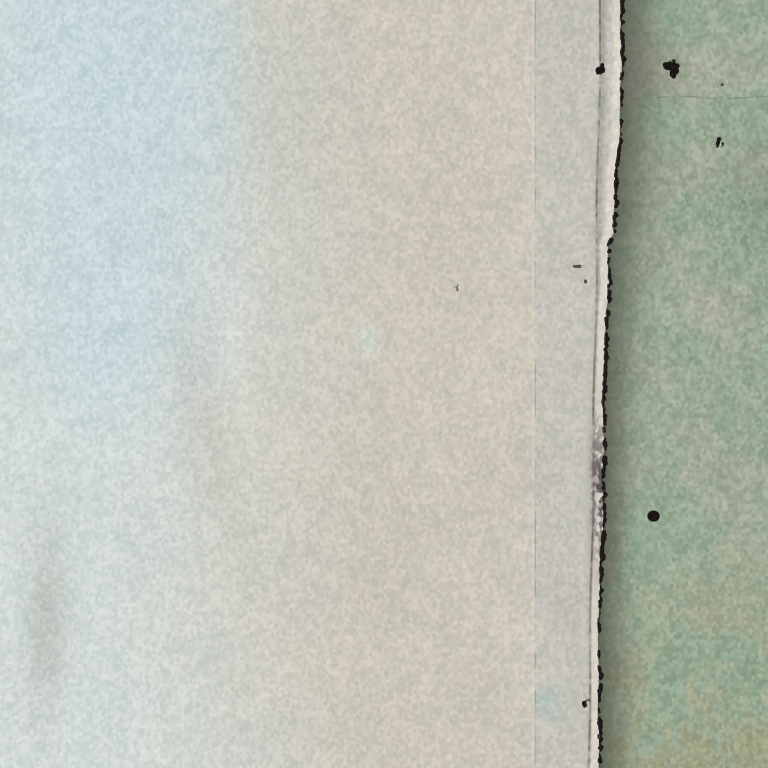
This texture is drawn by a WebGL 1 fragment shader. Its source:

```glsl
precision highp float;
// Aged pale paper with a taped strip and worn edge, lying on a mottled green board.
uniform vec2 u_resolution;

const vec3 PAPER_WARM = vec3(0.797, 0.775, 0.725);
const vec3 PAPER_COOL = vec3(0.822, 0.855, 0.842);
const vec3 PAPER_BLUE = vec3(0.760, 0.838, 0.872);
const vec3 TAPE_TINT = vec3(0.750, 0.752, 0.722);
const vec3 LIP_CREAM = vec3(0.865, 0.845, 0.795);
const vec3 BOARD_GREEN = vec3(0.580, 0.660, 0.568);
const vec3 BOARD_PALE = vec3(0.650, 0.670, 0.600);
const vec3 BOARD_OCHRE = vec3(0.610, 0.620, 0.490);
const vec3 SHADOW = vec3(0.300, 0.310, 0.265);
const vec3 INK = vec3(0.085, 0.065, 0.065);
const float TAPE_X = 0.697;
const float GRAIN = 0.090;

float hash(vec2 p) {
  vec3 q = fract(vec3(p.xyx) * 0.1031);
  q += dot(q, q.yzx + 33.33);
  return fract((q.x + q.y) * q.z);
}

// Smooth cellular noise: random cell values blended by distance to their points.
float cells(vec2 p) {
  vec2 base = floor(p);
  float sum = 0.0;
  float total = 0.0;
  for (int j = -1; j <= 1; j++) {
    for (int i = -1; i <= 1; i++) {
      vec2 id = base + vec2(float(i), float(j));
      vec2 d = id + vec2(hash(id + 17.0), hash(id + 53.0)) - p;
      float w = exp(-5.0 * dot(d, d));
      sum += w * hash(id + 91.0);
      total += w;
    }
  }
  return sum / total;
}

float glow(vec2 p, vec2 center, vec2 radius) {
  vec2 d = (p - center) / radius;
  return exp(-dot(d, d));
}

float line(float d, float halfWidth, float aa) {
  return 1.0 - smoothstep(halfWidth - aa, halfWidth + aa, abs(d));
}

float spot(vec2 p, vec2 center, vec2 radius, float aa) {
  float d = (length((p - center) / radius) - 1.0) * min(radius.x, radius.y);
  return 1.0 - smoothstep(-aa, aa, d);
}

// Worn right border of the paper, with a small step in its upper part.
float edgeAt(float y) {
  return 0.780 + 0.006 * smoothstep(0.20, 0.34, y) + 0.007 * smoothstep(0.48, 0.67, y)
    + 0.006 * smoothstep(0.685, 0.695, y) + 0.010 * smoothstep(0.70, 0.88, y);
}

void main() {
  vec2 uv = gl_FragCoord.xy / u_resolution;
  float aa = 0.8 / min(u_resolution.x, u_resolution.y);
  float fine = cells(uv * vec2(250.0, 215.0)) - 0.5;
  float medium = cells(uv * vec2(80.0, 62.0) + 40.0) - 0.5;
  float broad = cells(uv * 17.0 + 9.0) - 0.5;
  float ragged = cells(vec2(uv.y * 170.0, 4.5));
  float worn = cells(vec2(uv.y * 45.0, 21.5));
  float edge = edgeAt(uv.y) + 0.003 * (ragged - 0.5) + 0.0008 * sin(uv.y * 63.0);
  float d = uv.x - edge;

  // Paper: cool left, warm right, blue haze above and soft creases below.
  float warmth = smoothstep(0.10, 0.54, uv.x + 0.025 * sin(uv.y * 7.0) + 0.06 * broad);
  vec3 paper = mix(PAPER_COOL, PAPER_WARM, warmth);
  float haze = glow(uv, vec2(0.14, 0.90), vec2(0.19, 0.27)) + 0.65 * glow(uv, vec2(0.14, 0.57), vec2(0.10, 0.13));
  paper = mix(paper, PAPER_BLUE, min(0.75 * haze, 0.8) * (1.0 - smoothstep(0.28, 0.36, uv.x)));
  paper -= vec3(0.065, 0.075, 0.085) * glow(uv, vec2(0.060, 0.19), vec2(0.027, 0.13));
  paper -= vec3(0.030, 0.040, 0.045) * glow(uv, vec2(0.265 - 0.2 * (uv.y - 0.45), 0.45), vec2(0.035, 0.14));
  paper += 0.025 * glow(uv, vec2(0.305, 0.54), vec2(0.018, 0.14));
  paper -= vec3(0.025, 0.015, 0.012) * glow(uv, vec2(0.35, 0.84), vec2(0.08, 0.14));
  paper += vec3(-0.01, 0.040, 0.050) * glow(uv, vec2(0.480, 0.557), vec2(0.016, 0.022));

  // Tape strip, its faint border, the grey fold and the pale lip at the edge.
  float fold = mix(0.766, 0.782, uv.y) + 0.001 * sin(uv.y * 23.0);
  paper = mix(paper, TAPE_TINT, 0.65 * smoothstep(TAPE_X - aa, TAPE_X + aa, uv.x));
  paper -= 0.12 * line(uv.x - TAPE_X, 0.0008, aa) * smoothstep(0.25, 0.75, worn);
  paper += 0.025 * line(uv.x - TAPE_X + 0.003, 0.0012, aa);
  paper += vec3(-0.12, -0.02, 0.0) * glow(uv, vec2(0.715, 0.085), vec2(0.015, 0.018)) * (0.8 + medium);
  paper -= 0.10 * glow(vec2(uv.x, 0.0), vec2(fold + 0.003, 0.0), vec2(0.005, 1.0));
  paper = mix(paper, LIP_CREAM, 0.9 * smoothstep(-0.014, -0.009, d) * smoothstep(fold, fold + 0.004, uv.x));
  paper -= 0.24 * line(uv.x - fold, 0.0012, aa) * smoothstep(0.1, 0.9, 0.5 * worn + 0.6 * ragged);
  float scuff = glow(uv, vec2(0.780, 0.360), vec2(0.011, 0.090));
  paper = mix(paper, vec3(0.33, 0.29, 0.31), scuff * clamp(0.62 + 2.2 * fine + medium, 0.0, 1.0));
  paper += GRAIN * (fine * vec3(1.0, 0.85, 0.9) + 0.35 * medium * vec3(1.0, 0.7, 0.5)) + 0.018 * broad;

  // Board: green mottling, ochre stains and the shadow cast by the paper.
  vec3 board = mix(BOARD_GREEN, BOARD_PALE, clamp(0.45 + 1.1 * broad + 0.6 * medium, 0.0, 1.0));
  float ochre = (1.0 - smoothstep(0.0, 0.36, uv.y)) * clamp(0.30 + broad + medium, 0.0, 1.0);
  board = mix(board, BOARD_OCHRE, ochre);
  board -= 0.05 * glow(uv, vec2(1.0, 0.76), vec2(0.06, 0.07));
  board += 0.11 * fine + 0.035 * medium;
  float reach = 0.033 + 0.013 * smoothstep(0.45, 0.9, uv.y) + 0.012 * broad;
  float shade = 0.62 * exp(-pow(max(d, 0.0) / reach, 2.0)) + 0.16 * exp(-max(d, 0.0) / 0.006);
  board = mix(board, SHADOW, shade);
  float scratchY = uv.y - 0.873 + 0.0015 * sin(uv.x * 55.0);
  board -= 0.09 * line(scratchY, 0.001, aa) * smoothstep(0.80, 0.87, uv.x) * clamp(0.6 + 2.0 * medium, 0.0, 1.0);

  // Broken dark rim, made of short uneven flecks along the edge.
  vec3 color = mix(paper, board, smoothstep(-aa, aa, d));
  float rimWidth = 0.0006 + 0.0028 * ragged + 0.003 * fine;
  float rim = line(d - 0.0008, rimWidth, aa) * smoothstep(0.15, 0.55, ragged + 0.5 * worn - 0.1 + 0.5 * fine);
  color = mix(color, INK, 0.90 * rim);

  // Pits and flecks, roughened by the fine grain.
  vec2 p = uv + 0.008 * vec2(fine, medium);
  float pits = spot(uv, vec2(0.851, 0.328), vec2(0.0080, 0.0072), aa);
  pits = max(pits, spot(p, vec2(0.872, 0.917), vec2(0.0060, 0.0055), aa));
  pits = max(pits, spot(p, vec2(0.878, 0.908), vec2(0.0055, 0.0070), aa));
  pits = max(pits, spot(p, vec2(0.936, 0.815), vec2(0.0045, 0.0065), aa));
  pits = max(pits, spot(p, vec2(0.781, 0.911), vec2(0.0038, 0.0050), aa));
  pits = max(pits, spot(p, vec2(0.762, 0.084), vec2(0.0030, 0.0050), aa));
  float flecks = 0.7 * spot(p, vec2(0.595, 0.625), vec2(0.0028), aa);
  flecks = max(flecks, spot(p, vec2(0.753, 0.652), vec2(0.0045, 0.0025), aa));
  flecks = max(flecks, spot(p, vec2(0.763, 0.633), vec2(0.0028), aa));
  flecks = max(flecks, spot(p, vec2(0.939, 0.891), vec2(0.0028), aa));
  color = mix(color, INK, max(pits * 0.96, flecks * 0.65));
  gl_FragColor = vec4(clamp(color, 0.0, 1.0), 1.0);
}
```
